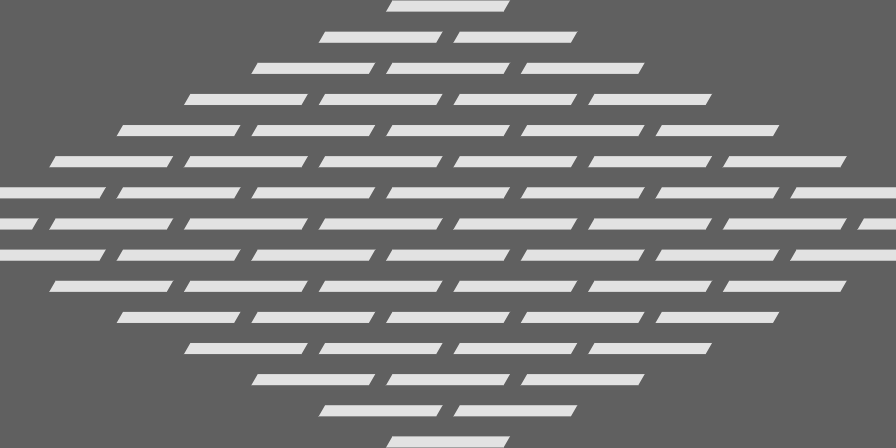
A WebGL 1 fragment shader for this pattern:

```glsl
precision highp float;
// A diamond of slanted pale dashes on grey, laid in staggered rows.
// Each row is a repeated sheared box; rows lose one dash per step
// away from the middle row, which holds eight.

uniform vec2 u_resolution;

// Signed distance to a box leaning right by 30 degrees from vertical
float slantedDash(vec2 p, vec2 halfSize) {
  float side = (abs(p.x - 0.57735 * p.y) - halfSize.x) * 0.866;
  return max(side, abs(p.y) - halfSize.y);
}

void main() {
  // Centred coordinates, in canvas heights
  vec2 p = (gl_FragCoord.xy - 0.5 * u_resolution) / u_resolution.y;
  float pixel = 1.0 / u_resolution.y;
  vec2 pitch = vec2(0.3007, 0.0695);

  // Row and dash cell; dash centres step by whole pitches, staggered by row
  float row = floor(p.y / pitch.y + 0.5);
  float count = 8.0 - abs(row);
  float stagger = 0.5 * mod(count + 1.0, 2.0);
  float column = floor(p.x / pitch.x - stagger + 0.5) + stagger;
  vec2 local = p - vec2(column, row) * pitch;

  // Keep only the dashes inside the diamond
  float inside = step(abs(column), 0.5 * count - 0.25);
  float d = slantedDash(local, vec2(0.1312, 0.0124));
  float dash = inside * (1.0 - smoothstep(-0.6 * pixel, 0.6 * pixel, d));

  vec3 ground = vec3(0.376);
  vec3 paint = vec3(0.885);
  gl_FragColor = vec4(mix(ground, paint, dash), 1.0);
}
```
